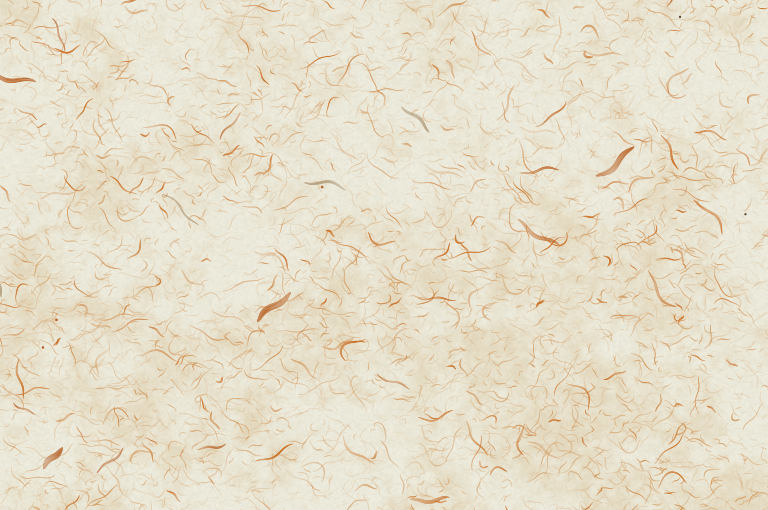
Write a Shadertoy shader that draws this texture.

```glsl
// Handmade mulberry paper: cream pulp strewn with curled tan and orange bark fibres.

const vec3 PULP_LIGHT  = vec3(0.922, 0.915, 0.858);
const vec3 PULP_WARM   = vec3(0.888, 0.842, 0.735);
const vec3 HAIR_TAN    = vec3(0.83, 0.62, 0.38);
const vec3 BARK_ORANGE = vec3(0.80, 0.45, 0.16);
const vec3 BARK_DEEP   = vec3(0.68, 0.31, 0.07);
const vec3 BARK_GREY   = vec3(0.60, 0.48, 0.32);
const vec3 SPECK_DARK  = vec3(0.28, 0.18, 0.10);

const int   HAIR_LAYERS   = 5;
const int   STRAND_LAYERS = 2;
const float HAIR_CELL     = 0.041;
const float STRAND_CELL   = 0.060;
const float BARK_CELL     = 0.150;
const float SPECK_CELL    = 0.170;
const float CLUMP_SCALE   = 6.0;
const float PI = 3.14159265;

vec4 hash4(vec2 cell, float seed) {
    vec4 q = fract(vec4(cell.xyx, seed + cell.y) * vec4(0.1031, 0.1030, 0.0973, 0.1099));
    q += dot(q, q.wzxy + 33.33);
    return fract((q.xxyz + q.yzzw) * q.zywx);
}

float noise(vec2 p) {
    vec2 i = floor(p), f = fract(p);
    f = f * f * (3.0 - 2.0 * f);
    float low  = mix(hash4(i, 3.7).x, hash4(i + vec2(1, 0), 3.7).x, f.x);
    float high = mix(hash4(i + vec2(0, 1), 3.7).x, hash4(i + vec2(1, 1), 3.7).x, f.x);
    return mix(low, high, f.y);
}

float fbm(vec2 p) {
    float sum = 0.0, gain = 0.5;
    for (int i = 0; i < 4; i++) {
        sum += gain * noise(p);
        p = mat2(1.6, 1.2, -1.2, 1.6) * p + 7.3;
        gain *= 0.5;
    }
    return sum / 0.9375;
}

// Position along (x) and across (y) an arc that bends by the given angle
vec2 arcCoords(vec2 p, float halfLen, float bend) {
    float radius = 2.0 * halfLen / bend;
    vec2 v = p - vec2(0.0, radius);
    return vec2(atan(v.x, -v.y) * radius, length(v) - radius);
}

// Coverage of a tapered stroke; strokes thinner than a pixel fade instead
float strokeCover(vec2 sd, float halfLen, float halfWidth, float px) {
    float t = sd.x / halfLen;
    float w = halfWidth * sqrt(max(1.0 - t * t, 0.0));
    float shown = max(w, 0.5 * px);
    float body = 1.0 - smoothstep(shown - 0.5 * px, shown + 0.5 * px, abs(sd.y));
    return body * min(1.0, w / (0.5 * px)) * step(abs(t), 1.0);
}

// Scatters one fibre per cell; kind 0 = hair, 1 = strand, 2 = bark strip
vec3 addFibres(vec3 col, vec2 p, float cellSize, float seed, int kind, float clump, float px) {
    vec2 home = floor(p / cellSize);
    for (int j = -1; j <= 1; j++)
    for (int i = -1; i <= 1; i++) {
        vec2 cell = home + vec2(i, j);
        vec4 place = hash4(cell, seed);
        vec4 look  = hash4(cell + 71.0, seed + 5.3);
        float presence = kind == 0 ? 0.95 : (kind == 1 ? 0.50 : 0.36);
        if (look.x > presence) continue;

        float vary = look.x / presence;
        float angle = PI * (place.z - 0.5) * mix(0.55, 1.0, vary);
        float side = place.w < 0.5 ? -1.0 : 1.0;
        float curl = fract(place.w * 2.0);
        float bend = 0.2 + (kind == 2 ? 0.8 : 3.2) * curl * curl * curl;
        float halfLen = cellSize * (kind == 2 ? mix(0.12, 0.34, look.y) : mix(0.18, 0.75, look.y * look.y));

        vec2 q = p - (cell + place.xy) * cellSize;
        if (dot(q, q) > halfLen * halfLen * 1.4) continue;
        float c = cos(angle), s = sin(angle);
        q = vec2(c * q.x + s * q.y, side * (c * q.y - s * q.x));
        vec2 sd = arcCoords(q, halfLen, bend);
        sd.y += 0.08 * halfLen * sin(sd.x / halfLen * 4.0 + look.z * 6.3);

        float halfWidth, alpha;
        vec3 ink;
        if (kind == 0) {
            halfWidth = mix(0.0007, 0.0014, look.z);
            alpha = mix(0.14, 0.75, look.w * look.w) * mix(0.5, 1.4, clump);
            ink = mix(HAIR_TAN, BARK_ORANGE, 0.4 * vary);
        } else if (kind == 1) {
            halfWidth = mix(0.0010, 0.0024, look.z * look.z);
            alpha = mix(0.35, 1.0, look.w) * mix(0.7, 1.2, clump);
            ink = mix(HAIR_TAN, BARK_ORANGE, 0.4 + 0.6 * look.w);
        } else {
            halfWidth = mix(0.0020, 0.0066, look.z * look.z * look.z);
            alpha = mix(0.75, 1.0, look.w);
            ink = look.w < 0.15 ? BARK_GREY : mix(BARK_ORANGE, BARK_DEEP, vary);
            alpha *= 0.65 + 0.35 * noise(vec2(sd.x * 60.0, sd.y * 600.0) + cell * 9.0);
        }
        alpha *= 0.8 + 0.2 * sin(sd.x / halfLen * 2.5 + look.y * 20.0);
        col = mix(col, ink, min(alpha, 1.0) * strokeCover(sd, halfLen, halfWidth, px));
    }
    return col;
}

vec3 addSpecks(vec3 col, vec2 p, float px) {
    vec2 cell = floor(p / SPECK_CELL);
    vec4 h = hash4(cell, 41.0);
    float radius = mix(0.0012, 0.0028, h.w);
    float d = length(p - (cell + mix(vec2(0.1), vec2(0.9), h.xy)) * SPECK_CELL);
    float cover = 1.0 - smoothstep(radius - 0.5 * px, radius + 0.5 * px, d);
    vec3 ink = h.z < 0.08 ? SPECK_DARK : BARK_DEEP;
    return mix(col, ink, 0.85 * cover * step(h.z, 0.15));
}

void mainImage(out vec4 fragColor, in vec2 fragCoord) {
    float px = 1.0 / iResolution.y;
    vec2 p = fragCoord * px;

    // Cloudy pulp with a fine tooth, warmer toward the lower edge
    float clump = smoothstep(0.25, 0.75, fbm(p * CLUMP_SCALE + 4.0));
    float haze = 0.45 * fbm(p * 18.0) + 0.35 * fbm(p * 60.0 + 20.0) + 0.2 * clump;
    haze = smoothstep(0.38, 0.85, haze + 0.06 * (0.5 - p.y));
    vec3 col = mix(PULP_LIGHT, PULP_WARM, haze);
    col += 0.028 * (noise(p * 260.0) - 0.5);

    // Fibres from the finest to the boldest
    for (int k = 0; k < HAIR_LAYERS; k++)
        col = addFibres(col, p + 0.37 * float(k), HAIR_CELL, 11.0 + 7.1 * float(k), 0, clump, px);
    for (int k = 0; k < STRAND_LAYERS; k++)
        col = addFibres(col, p + 0.53 * float(k), STRAND_CELL, 61.0 + 9.7 * float(k), 1, clump, px);
    col = addFibres(col, p, BARK_CELL, 97.0, 2, clump, px);
    col = addSpecks(col, p, px);

    fragColor = vec4(clamp(col, 0.0, 1.0), 1.0);
}
```
